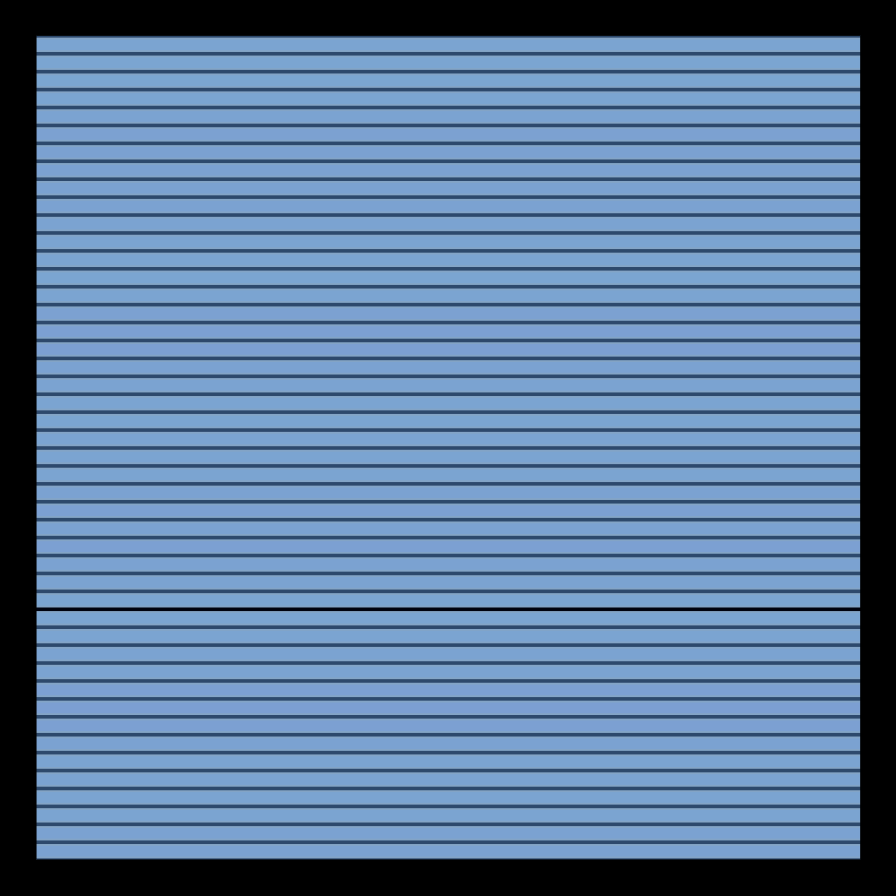
This pattern is drawn by a WebGL 1 fragment shader. Its source:

```glsl
precision highp float;
// Blue slatted panel with thin dark seams and one deeper seam, on a black border.

uniform vec2 u_resolution;

#define ROWS 50.0              // slat pitches over the full canvas height
#define PANEL_MIN 0.0408       // lower left corner of the panel
#define PANEL_MAX 0.9600       // upper right corner of the panel
#define SEAM_HALF 0.0020       // half width of a seam
#define RIM_HALF 0.0040        // half width of a seam with its pale rims
#define DEEP_SEAM 16.0         // index of the deeper seam, from the bottom
#define TINT_AMOUNT 0.014      // green shift between slats
#define SLAT_COLOR vec3(0.483, 0.638, 0.820)
#define RIM_COLOR vec3(0.515, 0.645, 0.775)
#define SEAM_COLOR vec3(0.175, 0.285, 0.425)
#define DEEP_COLOR vec3(0.0, 0.01, 0.06)

float hash(float n) {
    return fract(sin(n * 127.1) * 43758.5453);
}

// Pixel coverage of a shape from its signed distance
float coverage(float dist, float pixel) {
    return clamp(0.5 - dist / pixel, 0.0, 1.0);
}

// Signed distance to the square panel
float panelDistance(vec2 p) {
    vec2 center = vec2(0.5 * (PANEL_MIN + PANEL_MAX));
    vec2 d = abs(p - center) - 0.5 * (PANEL_MAX - PANEL_MIN);
    return max(d.x, d.y);
}

// Slow teal to violet drift with a little variation per slat
vec3 slatColor(float row) {
    float drift = cos(6.28318 * (row - 5.0) / 10.0);
    float jitter = 2.0 * hash(row) - 1.0;
    float tint = TINT_AMOUNT * (0.6 * drift + 0.4 * jitter);
    return SLAT_COLOR + vec3(-0.2, 1.0, -0.2) * tint;
}

void main() {
    float side = min(u_resolution.x, u_resolution.y);
    vec2 p = (gl_FragCoord.xy - 0.5 * u_resolution) / side + 0.5;
    float pixel = 1.0 / side;

    // Slats and the seams between them
    float level = p.y * ROWS;
    float seam = floor(level + 0.5);
    float seamDist = abs(level - seam) / ROWS;
    float isDeep = 1.0 - step(0.5, abs(seam - DEEP_SEAM));

    vec3 color = slatColor(floor(level));
    color = mix(color, RIM_COLOR, coverage(seamDist - RIM_HALF, pixel));
    vec3 seamColor = mix(SEAM_COLOR, DEEP_COLOR, isDeep);
    color = mix(color, seamColor, coverage(seamDist - SEAM_HALF, pixel));

    // Black border
    color *= coverage(panelDistance(p), pixel);
    gl_FragColor = vec4(color, 1.0);
}
```
